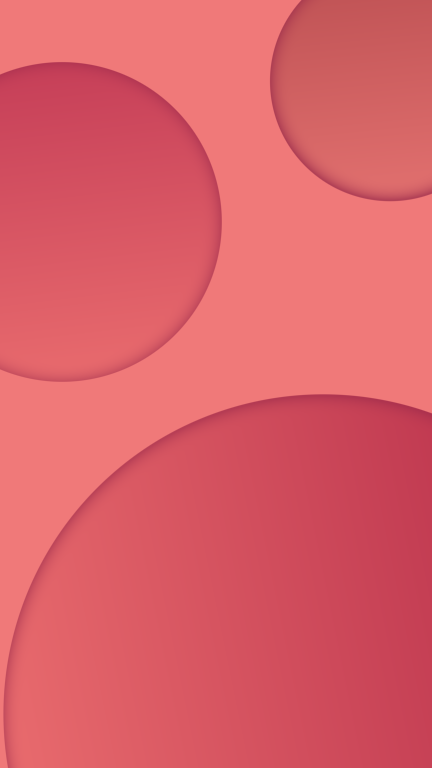
Reproduce this background procedurally as a WebGL 1 fragment shader.

```glsl
precision highp float;
// Flat coral backdrop with three recessed, softly shaded circular cut-outs.

uniform vec2 u_resolution;

#define BACKDROP vec3(0.941, 0.475, 0.473)
#define LIGHT_CORAL vec3(0.912, 0.420, 0.430)
#define DEEP_ROSE vec3(0.775, 0.245, 0.345)
#define DARK_CRIMSON vec3(0.710, 0.170, 0.285)
#define CLAY_LIGHT vec3(0.885, 0.440, 0.435)
#define CLAY_DARK vec3(0.740, 0.315, 0.325)
#define SHADOW_COLOR vec3(0.600, 0.160, 0.290)
#define SHADOW_WIDTH 0.055

// Lays a gradient disc with an inner shadow over the given colour.
// darkDir points to the dark end; shadowShift moves the shadow's caster.
vec3 addHole(vec3 base, vec2 p, vec2 center, float radius, vec3 light,
             vec3 dark, vec2 darkDir, vec2 shadowShift, float strength) {
  vec2 q = p - center;
  float pixel = 1.0 / u_resolution.x;
  float edge = length(q) - radius;
  float coverage = 1.0 - smoothstep(-0.75 * pixel, 0.75 * pixel, edge);

  // Linear gradient across the full diameter
  float t = clamp(0.5 + 0.5 * dot(q, normalize(darkDir)) / radius, 0.0, 1.0);
  vec3 fill = mix(light, dark, t);

  // Soft shadow fading inward from the rim
  float depth = radius - length(q - shadowShift);
  float fade = 1.0 - clamp(depth / SHADOW_WIDTH, 0.0, 1.0);
  fill = mix(fill, SHADOW_COLOR, strength * fade * fade * fade);

  return mix(base, fill, coverage);
}

void main() {
  // Canvas width is one unit
  vec2 p = gl_FragCoord.xy / u_resolution.x;
  vec3 color = BACKDROP;

  // Left disc, darkest at its top
  color = addHole(color, p, vec2(0.1435, 1.264), 0.370, LIGHT_CORAL,
                  DEEP_ROSE, vec2(-0.12, 1.0), vec2(-0.002, 0.0), 0.45);

  // Upper right disc in clay tones
  color = addHole(color, p, vec2(0.903, 1.590), 0.278, CLAY_LIGHT,
                  CLAY_DARK, vec2(-0.10, 1.0), vec2(0.0, 0.003), 0.65);

  // Large lower disc, darkest towards the right
  color = addHole(color, p, vec2(0.748, 0.125), 0.740, LIGHT_CORAL,
                  DARK_CRIMSON, vec2(0.98, 0.20), vec2(0.0, -0.004), 0.50);

  gl_FragColor = vec4(color, 1.0);
}
```
